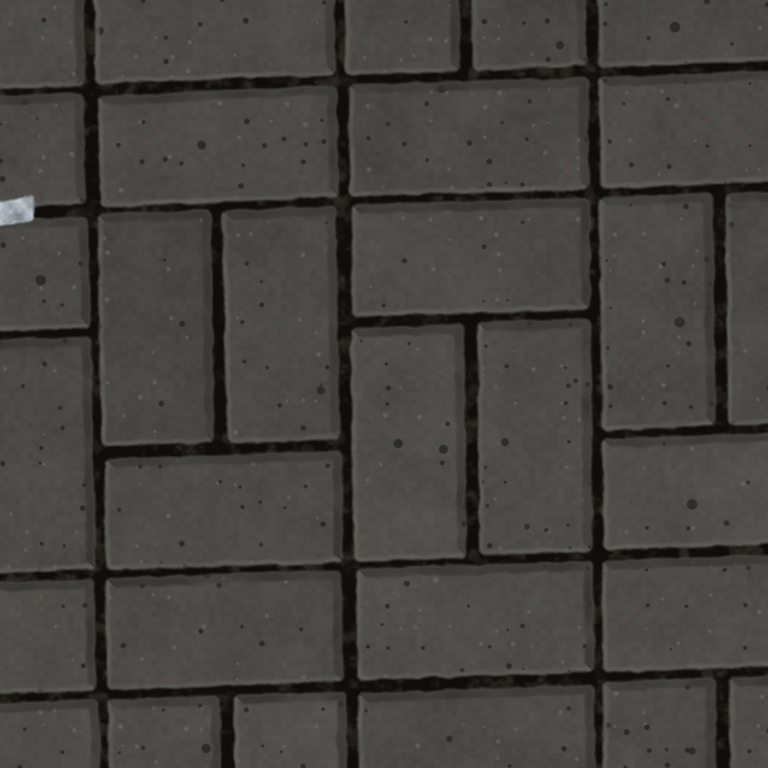
Give the GLSL for this texture, as a WebGL 1 fragment shader.

```glsl
precision highp float;
// Worn grey paving: blocks of two bricks, laid upright or flat in turn, with
// alternate columns slipped by half a block. Each brick is a rounded box with
// a lit chamfer, ragged dark joints, mottled stone, pits and pale grit.

uniform vec2 u_resolution;

// Layout, in canvas widths, with y measured downward
const vec2 ORIGIN = vec2(0.1146, 0.120);
const vec2 BLOCK = vec2(0.328, 0.3164);
const float COLUMN_LEAN = 0.022;
const float COLUMN_TAPER = 0.006;
const float ROW_SLOPE = 0.036;

// Brick shape
const float HALF_JOINT = 0.0056;
const float CORNER = 0.009;
const float RAGGED = 0.0055;
const float SHIFT = 0.0045;
const float TILT = 0.018;
const float SHADE_BEVEL = 0.0135;
const float LIGHT_BEVEL = 0.0075;
const float SOFT = 0.0028;

// Colours
const vec3 STONE = vec3(0.298, 0.292, 0.276);
const vec3 BEVEL_SHADE = vec3(0.205, 0.196, 0.183);
const vec3 BEVEL_LIGHT = vec3(0.385, 0.375, 0.355);
const vec3 JOINT_DARK = vec3(0.060, 0.050, 0.038);
const vec3 JOINT_DIRT = vec3(0.165, 0.150, 0.132);
const vec3 PIT = vec3(0.130, 0.120, 0.110);
const vec3 GRIT = vec3(0.440, 0.425, 0.400);
const vec3 RUST = vec3(0.370, 0.290, 0.250);
const vec3 LITTER = vec3(0.640, 0.670, 0.700);

float hash(vec2 p) {
  return fract(sin(dot(p, vec2(127.1, 311.7))) * 43758.5453);
}

vec2 hash2(vec2 p) {
  return vec2(hash(p), hash(p + 37.3));
}

float noise(vec2 p) {
  vec2 i = floor(p), f = fract(p);
  f = f * f * (3.0 - 2.0 * f);
  return mix(mix(hash(i), hash(i + vec2(1.0, 0.0)), f.x),
             mix(hash(i + vec2(0.0, 1.0)), hash(i + 1.0), f.x), f.y);
}

float fbm(vec2 p) {
  float sum = 0.0, gain = 0.5;
  for (int i = 0; i < 4; i++) {
    sum += gain * noise(p);
    p = p * 2.03 + 17.1;
    gain *= 0.5;
  }
  return sum / 0.9375;
}

float roundBox(vec2 p, vec2 halfSize, float r) {
  vec2 q = abs(p) - halfSize + r;
  return length(max(q, 0.0)) + min(max(q.x, q.y), 0.0) - r;
}

// Scattered round spots: one chance per cell of a grid
float specks(vec2 p, float cells, float chance, float radius) {
  vec2 cell = floor(p * cells);
  vec2 center = 0.3 + 0.4 * hash2(cell + cells);
  float size = radius * (0.4 + 0.6 * hash(cell + 5.7));
  float d = length(fract(p * cells) - center) / cells - size;
  return step(hash(cell + 91.3), chance) * (1.0 - smoothstep(-0.0015, 0.0015, d));
}

void main() {
  vec2 uv = gl_FragCoord.xy / u_resolution;
  vec2 pos = vec2(uv.x, 1.0 - uv.y);
  float soft = max(SOFT, 1.0 / u_resolution.y);

  // Block grid, leaning and slipped by half a block on every other column
  vec2 size = BLOCK - vec2(COLUMN_TAPER * pos.y, 0.0);
  vec2 grid = (pos - ORIGIN + vec2(-COLUMN_LEAN * pos.y, ROW_SLOPE * pos.x)) / size;
  float column = floor(grid.x);
  grid.y -= 0.5 * (1.0 - mod(column, 2.0));
  vec2 cell = floor(grid);

  // Split each block into two bricks
  bool upright = mod(cell.x + cell.y, 2.0) < 0.5;
  vec2 split = upright ? vec2(2.0, 1.0) : vec2(1.0, 2.0);
  vec2 part = fract(grid) * split;
  vec2 id = cell * 2.0 + floor(part);
  vec2 brick = size / split;
  vec2 p = (fract(part) - 0.5) * brick;

  // Uneven laying and ragged edges
  p += SHIFT * (hash2(id + 3.1) - 0.5);
  p += TILT * (hash(id + 8.4) - 0.5) * vec2(-p.y, p.x);
  vec2 halfSize = 0.5 * brick - HALF_JOINT * vec2(1.1, 0.9);
  float d = roundBox(p, halfSize, CORNER);
  d += RAGGED * (fbm(pos * 48.0) - 0.5);

  // Stone face: slow mottling, fine grain and a tone for each brick
  float mottle = fbm(pos * 16.0 + id) - 0.5;
  float grain = fbm(pos * 130.0) - 0.5;
  float tone = 0.96 + 0.07 * pos.y + 0.07 * (hash(id) - 0.5);
  vec3 color = STONE * (tone + 0.17 * mottle + 0.17 * grain);
  color = mix(color, GRIT, 0.55 * specks(pos, 47.0, 0.16, 0.0032));
  color = mix(color, RUST, 0.50 * specks(pos + 0.31, 29.0, 0.10, 0.0040));
  color = mix(color, PIT, 0.75 * specks(pos + 0.17, 38.0, 0.20, 0.0038));
  color = mix(color, PIT, 0.70 * specks(pos + 0.53, 13.0, 0.16, 0.0070));

  // Chamfer: dark on the top and right, a thin pale rim on the left and bottom
  vec2 q = abs(p) - halfSize;
  float side = smoothstep(-0.005, 0.005, q.x - q.y);
  float facing = mix(sign(p.y), -sign(p.x), side);
  float wear = 0.45 + 0.75 * noise(pos * 34.0 + 9.0);
  float shade = smoothstep(-SHADE_BEVEL - soft, -SHADE_BEVEL + soft, d);
  float rim = smoothstep(-LIGHT_BEVEL - soft, -LIGHT_BEVEL + soft, d);
  float lip = smoothstep(-0.0055, -0.003, d);
  color = mix(color, BEVEL_SHADE, 0.72 * wear * shade * step(facing, 0.0));
  color = mix(color, BEVEL_LIGHT, 0.70 * wear * rim * step(0.0, facing));
  color = mix(color, STONE, 0.40 * wear * lip * step(facing, 0.0));

  // Joints with loose dirt
  vec3 joint = mix(JOINT_DARK, JOINT_DIRT, smoothstep(0.45, 0.85, fbm(pos * 65.0 + 4.0)));
  color = mix(color, joint, smoothstep(-soft, soft, d + 0.0012));

  // A pale scrap lying at the left side
  vec2 scrap = pos - vec2(0.015, 0.276);
  scrap.y += 0.18 * scrap.x;
  float scrapEdge = roundBox(scrap, vec2(0.029, 0.016), 0.004) + 0.006 * (fbm(pos * 60.0) - 0.5);
  vec3 scrapColor = LITTER * (0.65 + 0.7 * fbm(pos * 75.0));
  color = mix(color, scrapColor, 1.0 - smoothstep(-soft, soft, scrapEdge));

  gl_FragColor = vec4(color, 1.0);
}
```
